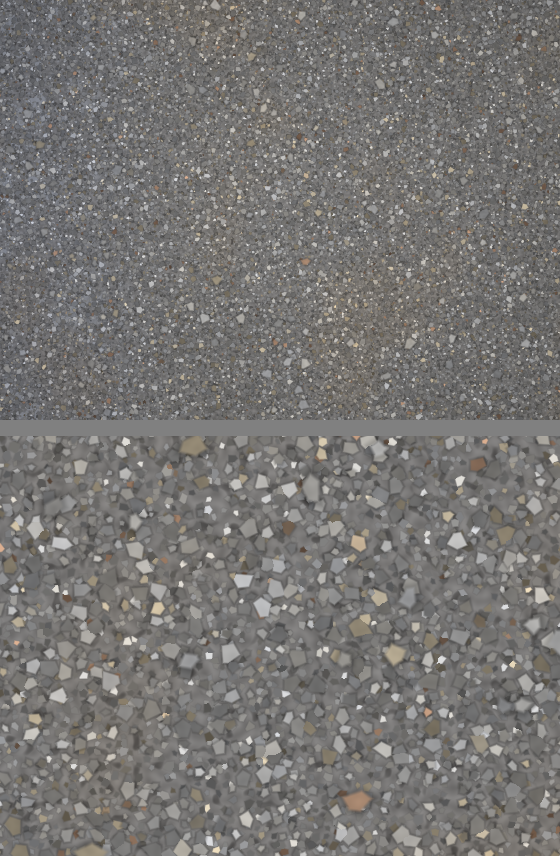
Top: the whole. Bottom: its middle third, enlarged.
Reproduce this texture procedurally as a WebGL 2 fragment shader.

```glsl
#version 300 es
precision highp float;
// Worn grey asphalt: angular stone chips and grit set in a dark binder.

#define GRIT_DENSITY 150.0    // cells per canvas height
#define CHIP_DENSITY 82.0
#define PEBBLE_DENSITY 34.0
#define GRIT_SHARE 0.72       // part of the cells holding a stone
#define CHIP_SHARE 0.66
#define PEBBLE_SHARE 0.11
#define RIM_SHADE 0.20
#define VIGNETTE 0.36
#define BINDER vec3(0.452, 0.446, 0.443)
#define PALE_CRUST vec3(0.57, 0.58, 0.60)

uniform vec2 u_resolution;
out vec4 fragColor;

const float TAU = 6.2831853;

vec3 hash3(vec2 p) {
  vec3 q = fract(p.xyx * vec3(0.1031, 0.1030, 0.0973));
  q += dot(q, q.yxz + 33.33);
  return fract((q.xxy + q.yzz) * q.zyx);
}

float gradientDot(vec2 cell, vec2 offset) {
  float angle = TAU * hash3(cell + 57.0).x;
  return dot(vec2(cos(angle), sin(angle)), offset);
}

float gradientNoise(vec2 p) {
  vec2 i = floor(p), f = fract(p);
  vec2 u = f * f * f * (f * (f * 6.0 - 15.0) + 10.0);
  float low = mix(gradientDot(i, f), gradientDot(i + vec2(1, 0), f - vec2(1, 0)), u.x);
  float high = mix(gradientDot(i + vec2(0, 1), f - vec2(0, 1)),
                   gradientDot(i + vec2(1, 1), f - vec2(1, 1)), u.x);
  return mix(low, high, u.y);
}

float fbm(vec2 p) {
  float sum = 0.0, amplitude = 1.0;
  for (int i = 0; i < 4; i++) {
    sum += amplitude * gradientNoise(p);
    p = mat2(1.6, 1.2, -1.2, 1.6) * p + 11.3;
    amplitude *= 0.5;
  }
  return sum;
}

// Signed distance to an irregular five-sided stone.
float stoneDistance(vec2 p, float radius, vec3 seed) {
  float d = -1.0;
  for (int k = 0; k < 5; k++) {
    float n = float(k);
    float turn = fract(seed.x * (17.0 + 9.0 * n));
    float reach = fract(seed.y * (23.0 + 7.0 * n));
    float angle = TAU * (n + 0.6 * turn) / 5.0 + TAU * seed.z;
    d = max(d, dot(p, vec2(cos(angle), sin(angle))) - radius * (0.65 + 0.6 * reach));
  }
  return d;
}

// Nearest stone in a jittered grid: distance in cells, tone and hue picks.
vec3 nearestStone(vec2 p, float share, vec2 sizes, float layer) {
  vec3 best = vec3(1.0, 0.0, 0.0);
  vec2 home = floor(p);
  for (int y = -1; y <= 1; y++)
    for (int x = -1; x <= 1; x++) {
      vec2 cell = home + vec2(x, y);
      vec3 place = hash3(cell + layer);
      if (place.z > share) continue;
      vec3 look = hash3(cell + layer + 311.0);
      vec2 center = cell + 0.15 + 0.7 * place.xy;
      float radius = mix(sizes.x, sizes.y, look.z * look.z);
      float d = stoneDistance(p - center, radius, hash3(cell + layer + 739.0));
      if (d < best.x) best = vec3(d, look.xy);
    }
  return best;
}

vec3 stoneTint(float hue) {
  vec3 tint = mix(vec3(0.985, 0.995, 1.015), vec3(1.02, 1.0, 0.955), hue);
  tint = mix(tint, vec3(1.07, 1.0, 0.86), smoothstep(0.86, 0.92, hue));
  return mix(tint, vec3(1.0, 0.80, 0.66), smoothstep(0.975, 0.985, hue));
}

// Lays one stone layer over the ground, with a shaded rim around each stone.
vec3 layStones(vec3 ground, vec3 stone, float tone, float density, float rim) {
  float soft = 0.05 + 0.55 * density / u_resolution.y;
  ground *= 1.0 - rim * smoothstep(0.22, 0.0, stone.x);
  return mix(ground, tone * stoneTint(stone.z), smoothstep(soft, -soft, stone.x));
}

void main() {
  vec2 uv = gl_FragCoord.xy / u_resolution;
  vec2 p = gl_FragCoord.xy / u_resolution.y;

  // Binder with fine mottling and small dark pits
  float mottle = gradientNoise(p * 120.0);
  vec3 color = BINDER + 0.10 * mottle;
  color -= 0.12 * smoothstep(0.18, 0.45, gradientNoise(p * 95.0 + 40.0));

  // Pale crust gathered near the left side
  float crust = fbm(p * 27.0 + 5.0) + 0.5 * gradientNoise(p * 6.0);
  float crustArea = smoothstep(0.32, 0.04, uv.x);
  color = mix(color, PALE_CRUST, 0.75 * crustArea * smoothstep(0.25, 0.45, crust));

  // Grit with sparse bright glints
  vec3 grit = nearestStone(p * GRIT_DENSITY, GRIT_SHARE, vec2(0.28, 0.55), 13.0);
  float gritTone = mix(0.31, 0.61, grit.y) + 0.22 * smoothstep(0.93, 0.97, grit.y);
  color = layStones(color, grit, gritTone, GRIT_DENSITY, 0.06);

  // Chips and scattered larger pebbles
  vec3 chip = nearestStone(p * CHIP_DENSITY, CHIP_SHARE, vec2(0.20, 0.52), 171.0);
  float chipTone = 0.40 + 0.34 * chip.y * chip.y + 0.04 * mottle;
  color = layStones(color, chip, chipTone, CHIP_DENSITY, RIM_SHADE);
  vec3 pebble = nearestStone(p * PEBBLE_DENSITY, PEBBLE_SHARE, vec2(0.17, 0.36), 523.0);
  float pebbleTone = 0.46 + 0.22 * pebble.y + 0.05 * mottle;
  color = layStones(color, pebble, pebbleTone, PEBBLE_DENSITY, RIM_SHADE);

  // Broad stains, cool left side and darker corners
  float stain = fbm(p * 2.6 + 3.0);
  color *= 1.0 + 0.05 * stain;
  color *= mix(vec3(1.0), vec3(1.01, 0.985, 0.95), smoothstep(0.05, 0.5, stain));
  color *= mix(vec3(1.0), vec3(0.97, 0.99, 1.04), smoothstep(0.4, 0.0, uv.x));
  vec2 fromCenter = (uv - 0.5) * vec2(1.0, 0.9);
  color *= 1.06 - VIGNETTE * dot(fromCenter, fromCenter);

  fragColor = vec4(clamp(color, 0.0, 1.0), 1.0);
}
```
